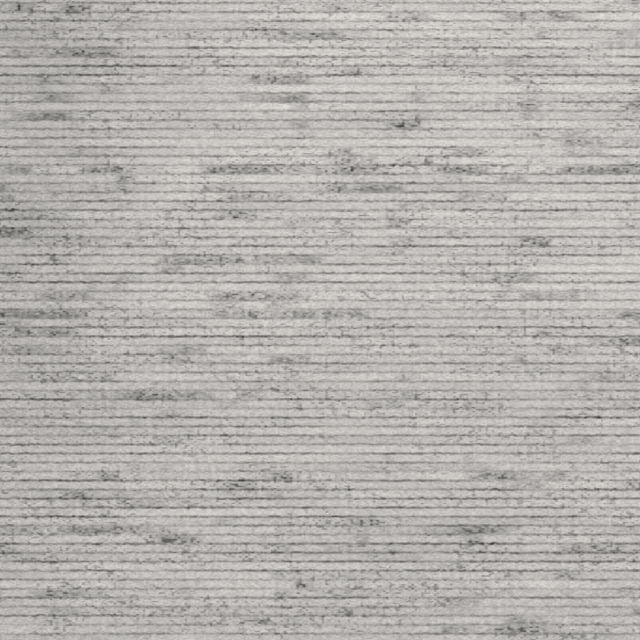
A Shadertoy shader for this texture:

```glsl
// Pale grey ribbed fabric: 71 thin horizontal ribs with broken dark grooves, worn streaks and grain.

float hash(vec2 p) {
    return fract(sin(dot(p, vec2(127.1, 311.7))) * 43758.5453);
}

float noise(vec2 p) {
    vec2 i = floor(p), f = fract(p);
    f = f * f * (3.0 - 2.0 * f);
    return mix(mix(hash(i), hash(i + vec2(1, 0)), f.x),
               mix(hash(i + vec2(0, 1)), hash(i + vec2(1, 1)), f.x), f.y);
}

float fbm(vec2 p) {
    float sum = 0.0, weight = 0.5;
    for (int i = 0; i < 4; i++) {
        sum += weight * noise(p);
        p = p * 2.03 + 17.3;
        weight *= 0.5;
    }
    return sum / 0.9375;
}

void mainImage(out vec4 fragColor, in vec2 fragCoord) {
    vec2 uv = fragCoord / iResolution.xy;

    // Ribs, counted upwards, with nearly straight grooves
    float height = uv.y * 71.0 + 0.31;
    height += 0.10 * (noise(vec2(uv.x * 150.0, floor(height + 0.5))) - 0.5);
    float rib = floor(height);
    float across = height - rib;
    float groove = floor(height + 0.5);
    float pixel = 71.0 / iResolution.y;

    // Broad light, brighter at the upper right, darker at the upper left
    float tone = 0.712 + 0.05 * smoothstep(0.0, 0.6, uv.x) * uv.y;
    tone -= 0.05 * smoothstep(0.25, 0.0, uv.x) * uv.y;
    tone += 0.04 * (fbm(uv * vec2(5.0, 22.0)) - 0.5);

    // Each rib has its own shade, which drifts along its length
    tone += 0.03 * (hash(vec2(rib, 3.0)) - 0.5);
    tone += 0.05 * (noise(vec2(uv.x * 7.0, rib + 90.0)) - 0.5);
    tone += 0.035 * sin(3.14159 * across);

    // Fibre grain at three scales
    float fibre = noise(uv * vec2(340.0, 440.0));
    float thread = noise(uv * vec2(150.0, 380.0) + 50.0);
    float speckle = noise(uv * vec2(200.0, 300.0) + 9.0);
    tone += 0.10 * (fibre - 0.5) + 0.06 * (thread - 0.5);

    // Worn streaks: short on most ribs, running the full width on a few
    float fullWidth = step(0.95, hash(vec2(rib, 8.0)));
    float wear = fbm(vec2(uv.x * 11.0, rib * 5.0)) + 0.12 * fullWidth;
    float body = smoothstep(0.0, 0.25, across) * smoothstep(1.0, 0.6, across);
    tone -= 0.24 * smoothstep(0.60, 0.88, wear) * body * (0.25 + 1.1 * speckle);

    // Dark flecks gathered in patches
    float patchy = smoothstep(0.35, 0.65, fbm(uv * vec2(12.0, 50.0) + 4.0));
    tone -= 0.15 * patchy * smoothstep(0.55, 0.95, speckle);

    // Grooves that fade and break along their length
    float strength = 0.25 + 0.85 * noise(vec2(uv.x * 13.0, groove + 40.0));
    strength *= 0.6 + 0.8 * noise(vec2(uv.x * 190.0, groove + 200.0));
    strength *= 0.65 + 0.6 * hash(vec2(groove, 5.0));
    float line = 1.0 - smoothstep(0.0, 0.13 + pixel, abs(height - groove));
    tone -= 0.20 * strength * line;

    vec3 color = tone * vec3(1.014, 1.0, 0.982);
    fragColor = vec4(clamp(color, 0.0, 1.0), 1.0);
}
```
